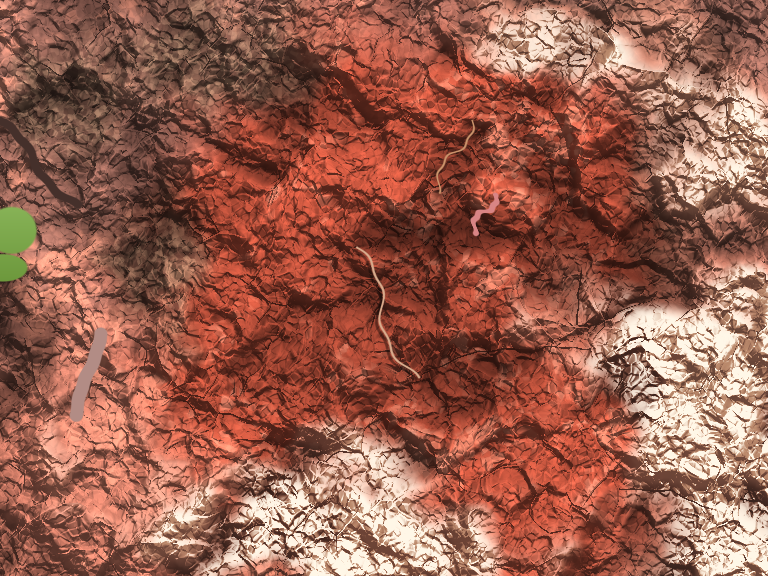
Reproduce this texture procedurally as a Shadertoy shader.

```glsl
// Sunlit hollow of crumbling red clay with mossy rims, dark crevices and stray roots.

vec2 hash2(vec2 c) {
    vec3 q = fract(c.xyx * vec3(0.1031, 0.1030, 0.0973));
    q += dot(q, q.yzx + 33.33);
    return fract((q.xx + q.yz) * q.zy);
}

// Layered sines, used to roughen outlines.
vec2 wobble(vec2 p) {
    vec2 sum = vec2(0.0);
    float amp = 0.5;
    for (int i = 0; i < 4; i++) {
        p = mat2(0.8, 0.6, -0.6, 0.8) * p * 1.9;
        sum += amp * sin(p.yx + 1.5 * sin(p * 1.3));
        amp *= 0.55;
    }
    return sum;
}

// Cellular rubble of tilted faces with soft steps between: x = height, y = tint.
vec2 clods(vec2 p) {
    vec2 cell = floor(p), f = fract(p), face1 = vec2(0.0), face2 = vec2(0.0);
    float d1 = 9.0, d2 = 9.0;
    for (int j = -1; j <= 1; j++)
    for (int i = -1; i <= 1; i++) {
        vec2 o = vec2(i, j);
        vec2 h = hash2(cell + o);
        vec2 v = o + h - f;
        vec2 seed = fract(h.yx * 91.7);
        vec2 face = vec2(seed.x + dot(v, fract(h * 57.3) - 0.5) * 1.3, seed.y);
        float d = length(v);
        if (d < d1) { d2 = d1; face2 = face1; d1 = d; face1 = face; }
        else if (d < d2) { d2 = d; face2 = face; }
    }
    float inside = smoothstep(-0.28, 0.28, d2 - d1);
    float groove = 1.0 - smoothstep(0.0, 0.3, d2 - d1);
    return mix(face2, face1, inside) - vec2(0.14 * groove, 0.0);
}

// Clods of shrinking size stacked into one surface.
vec2 ground(vec2 p) {
    p += 0.011 * wobble(p * 8.0);
    vec2 sum = vec2(0.0);
    float freq = 4.6;
    for (int i = 0; i < 5; i++) {
        vec2 c = clods(p * freq + float(i) * 17.3);
        sum += vec2(c.x * 0.45 / freq, c.y * 0.2);
        p = mat2(0.8, 0.6, -0.6, 0.8) * p;
        freq *= 2.1;
    }
    return sum;
}

float blob(vec2 p, vec2 centre, vec2 radius) {
    return 1.0 - smoothstep(0.35, 1.2, length((p - centre) / radius));
}

float leaf(vec2 p, vec2 centre, vec2 radius) {
    return 1.0 - smoothstep(0.93, 1.05, length((p - centre) / radius));
}

// Wavy strand from a to b.
float strand(vec2 p, vec2 a, vec2 b, float width, float bend) {
    vec2 d = b - a;
    float t = clamp(dot(p - a, d) / dot(d, d), 0.0, 1.0);
    vec2 side = vec2(-d.y, d.x) * bend * (sin(t * 7.0) + 0.3 * sin(t * 21.0));
    return 1.0 - smoothstep(width, width + 0.003, length(p - a - d * t - side));
}

void mainImage(out vec4 fragColor, in vec2 fragCoord) {
    vec2 p = fragCoord / iResolution.y;
    vec2 q = p + 0.06 * wobble(p * 7.0);

    // Relief and light
    vec2 g = ground(p);
    float e = 0.0025;
    vec2 slope = vec2(ground(p + vec2(e, 0.0)).x, ground(p + vec2(0.0, e)).x) - g.x;
    vec3 normal = normalize(vec3(-slope / e, 1.0));
    float diffuse = max(dot(normal, normalize(vec3(0.25, 0.6, 0.8))), 0.0);
    float crevice = smoothstep(0.01, 0.085, g.x);
    vec2 grain = clods(p * 110.0);

    // Clay, greyer towards the upper left and right
    float rim = smoothstep(0.75, 1.2, length((q - vec2(0.74, 0.42)) / vec2(0.52, 0.55)));
    vec3 outer = mix(vec3(0.78, 0.48, 0.40), vec3(0.62, 0.43, 0.38), smoothstep(0.2, 0.6, q.y));
    vec3 albedo = mix(vec3(0.73, 0.315, 0.23), outer, rim * 0.9);
    albedo = mix(albedo, vec3(0.86, 0.54, 0.44), smoothstep(0.54, 0.76, g.y) * 0.65);
    albedo *= 0.82 + 0.40 * g.y;

    // Moss
    float moss = blob(q, vec2(0.29, 0.53), vec2(0.11, 0.15))
               + blob(q, vec2(0.36, 0.90), vec2(0.24, 0.13))
               + blob(q, vec2(0.10, 0.84), vec2(0.08, 0.13))
               + blob(q, vec2(1.20, 0.76), vec2(0.14, 0.24))
               + blob(q, vec2(0.97, 0.95), vec2(0.20, 0.10))
               + blob(q, vec2(1.24, 0.36), vec2(0.09, 0.14));
    vec3 mossColor = mix(vec3(0.36, 0.25, 0.21), vec3(0.64, 0.50, 0.40), grain.y);
    albedo = mix(albedo, mossColor, min(moss, 1.0) * 0.8);

    // Shade under overhangs, with a warm floor
    float shade = blob(q, vec2(0.74, 0.59), vec2(0.18, 0.08))
                + blob(q, vec2(1.08, 0.34), vec2(0.08, 0.11))
                + blob(q, vec2(0.02, 0.40), vec2(0.07, 0.20))
                + blob(q, vec2(0.68, 0.38), vec2(0.34, 0.22)) * 0.4;
    float light = (0.42 + 0.80 * diffuse) * mix(0.58, 1.0, crevice) * (1.0 - 0.45 * min(shade, 1.0));
    vec3 color = albedo * (light + 0.03) * (0.94 + 0.12 * grain.y);

    // Sun patches: pink skirts, tan hollows, burnt-out tops
    float sun = blob(q, vec2(0.62, 0.06), vec2(0.25, 0.19))
              + blob(q, vec2(1.28, 0.10), vec2(0.24, 0.26))
              + blob(q, vec2(1.20, 0.38), vec2(0.20, 0.20)) * 0.75
              + blob(q, vec2(1.22, 0.76), vec2(0.17, 0.26)) * 0.65
              + blob(q, vec2(0.95, 0.94), vec2(0.20, 0.11)) * 0.75
              + blob(q, vec2(0.38, 0.09), vec2(0.13, 0.10)) * 0.6
              + blob(q, vec2(1.02, 0.45), vec2(0.17, 0.15)) * 0.4
              + blob(q, vec2(0.24, 0.25), vec2(0.16, 0.20)) * 0.25;
    float lift = (g.x - 0.09) * 5.0;
    color = mix(color, vec3(0.90, 0.56, 0.46) * light, smoothstep(0.05, 0.45, sun + lift * 0.5) * 0.7);
    sun = smoothstep(0.2, 0.85, sun + lift) * smoothstep(0.3, 0.75, light);
    vec3 sunColor = mix(vec3(0.74, 0.55, 0.43), vec3(1.02, 0.99, 0.93), smoothstep(0.4, 0.8, diffuse));
    color = mix(color, sunColor, sun * 0.95);

    // Roots, sticks and leaves
    color *= 1.0 - 0.4 * strand(p + vec2(0.005, 0.005), vec2(0.62, 0.57), vec2(0.715, 0.34), 0.001, 0.06);
    color = mix(color, vec3(0.85, 0.67, 0.55), strand(p, vec2(0.62, 0.57), vec2(0.715, 0.34), 0.0005, 0.06));
    color = mix(color, vec3(0.80, 0.58, 0.42), strand(p, vec2(0.82, 0.79), vec2(0.755, 0.67), 0.0003, 0.08));
    color = mix(color, vec3(0.85, 0.52, 0.52), strand(p, vec2(0.86, 0.66), vec2(0.82, 0.60), 0.004, 0.12));
    color = mix(color, vec3(0.27, 0.19, 0.17), strand(p, vec2(0.0, 0.79), vec2(0.13, 0.64), 0.006, 0.04));
    color = mix(color, vec3(0.70, 0.55, 0.52), strand(p, vec2(0.175, 0.42), vec2(0.13, 0.28), 0.010, 0.02));
    float leaves = max(leaf(p, vec2(0.02, 0.60), vec2(0.044, 0.041)), leaf(p, vec2(0.005, 0.535), vec2(0.043, 0.024)));
    color = mix(color, vec3(0.48, 0.65, 0.29) + 0.8 * (p.y - 0.58), leaves);

    fragColor = vec4(clamp(color, 0.0, 1.0), 1.0);
}
```
